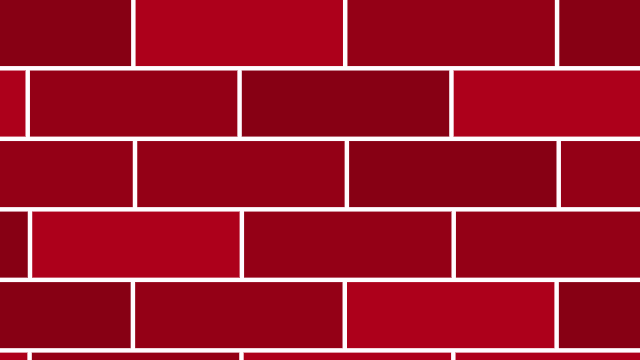
Give the GLSL for this pattern, as a Shadertoy shader.

```glsl
// Flat red bricks in running bond with thin white joints.
// Each course is shifted by about half a brick, a box distance cuts the joints,
// and every brick takes one of three red tones.

const vec2 PITCH = vec2(0.5885, 0.1959);   // brick plus joint, in canvas heights
const float JOINT = 0.0124;
const float TOP_OFFSET = 0.0062;           // first course starts just above the top

const vec3 MORTAR = vec3(1.00, 0.99, 1.00);
const vec3 DARK   = vec3(0.530, 0.0, 0.080);
const vec3 MEDIUM = vec3(0.580, 0.0, 0.088);
const vec3 LIGHT  = vec3(0.680, 0.0, 0.106);

// First upright joint of each course, slightly uneven, from the top down
const float FIRST_JOINT[6] = float[6](0.3704, 0.0770, 0.3750, 0.0833, 0.3692, 0.0822);

// Tone order along each course: 0 dark, 1 medium, 2 light
const ivec4 TONES[6] = ivec4[6](
    ivec4(0, 2, 1, 0), ivec4(2, 1, 0, 2), ivec4(1, 1, 0, 1),
    ivec4(0, 2, 1, 1), ivec4(0, 1, 2, 0), ivec4(2, 1, 2, 2));

float boxDistance(vec2 p, vec2 halfSize) {
    vec2 d = abs(p) - halfSize;
    return length(max(d, 0.0)) + min(max(d.x, d.y), 0.0);
}

vec3 brickColour(int course, int column) {
    int tone = TONES[course][column & 3];
    return tone == 0 ? DARK : (tone == 1 ? MEDIUM : LIGHT);
}

vec3 brickWall(vec2 p, float pixel) {
    // Find the brick and the position inside its cell
    float row = floor((p.y + TOP_OFFSET) / PITCH.y);
    int course = clamp(int(row), 0, 5);
    vec2 grid = vec2((p.x - FIRST_JOINT[course]) / PITCH.x + 1.0,
                     (p.y + TOP_OFFSET) / PITCH.y);
    vec2 local = (fract(grid) - 0.5) * PITCH;

    // Lay the brick over the mortar with a one pixel soft edge
    float d = boxDistance(local, 0.5 * (PITCH - JOINT));
    float cover = clamp(0.5 - d / pixel, 0.0, 1.0);
    return mix(MORTAR, brickColour(course, int(floor(grid.x))), cover);
}

void mainImage(out vec4 fragColor, in vec2 fragCoord) {
    float pixel = 1.0 / iResolution.y;
    vec2 p = vec2(fragCoord.x, iResolution.y - fragCoord.y) * pixel;
    fragColor = vec4(brickWall(p, pixel), 1.0);
}
```
